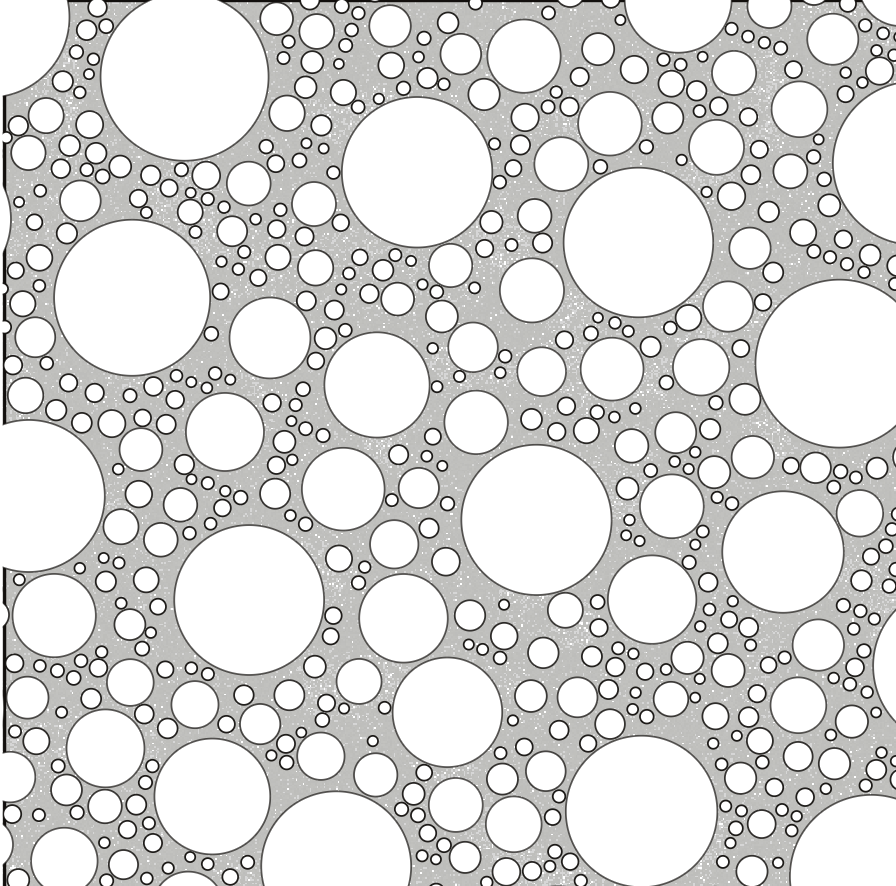
This pattern is drawn by a Shadertoy shader. Its source:

```glsl
// Packed white discs of many sizes with thin dark rims on a grainy grey ground.
// Six ever finer grids hold one jittered disc per cell; a disc is kept when it
// touches no kept disc of a coarser grid, which is tested only where needed.

#define SEED 23
#define LARGE_CELL 0.255   // cell of the coarsest grid
#define FILL_CELL 0.125    // cell of the first filling grid
#define CELL_SHRINK 0.63   // cell ratio between filling grids
#define GAP 0.0016         // least space between two discs
#define RIM 0.00098        // half width of the outline
#define TILT 0.38          // angle of the grids
#define GRAIN 512.0        // grains across the canvas

const int LAYERS = 6;
const vec3 PAPER = vec3(1.0);
const vec3 GROUND = vec3(0.75, 0.75, 0.74);
const vec3 LIGHT_GRAIN = vec3(0.84);
const vec3 INK = vec3(0.07, 0.06, 0.05);

// Integer hash: three values from 0 to 1
vec3 random3(ivec3 key) {
    uvec3 v = uvec3(key) * 1664525u + 1013904223u;
    v.x += v.y * v.z; v.y += v.z * v.x; v.z += v.x * v.y;
    v ^= v >> 16u;
    v.x += v.y * v.z; v.y += v.z * v.x; v.z += v.x * v.y;
    return vec3(v >> 8u) / 16777216.0;
}

float valueNoise(vec2 p) {
    ivec2 i = ivec2(floor(p));
    vec2 f = smoothstep(0.0, 1.0, fract(p));
    float a = random3(ivec3(i, SEED)).x;
    float b = random3(ivec3(i + ivec2(1, 0), SEED)).x;
    float c = random3(ivec3(i + ivec2(0, 1), SEED)).x;
    float d = random3(ivec3(i + ivec2(1, 1), SEED)).x;
    return mix(mix(a, b, f.x), mix(c, d, f.x), f.y);
}

float cellSize(int layer) {
    return layer == 0 ? LARGE_CELL : FILL_CELL * pow(CELL_SHRINK, float(layer - 1));
}

// Disc of one cell: centre, radius, layer; a negative radius marks an empty cell
vec4 candidate(int layer, ivec2 cell) {
    float size = cellSize(layer);
    vec3 h = random3(ivec3(cell, SEED + 31 * layer));
    float chance = fract(h.z * 61.0);
    float r = mix(0.28, 0.40, h.z) * size;
    if (layer == 0) r = chance < 0.62 ? mix(0.083, 0.094, h.z) : mix(0.057, 0.072, h.z);
    vec2 c = vec2(cell) * size + mix(vec2(r + GAP), vec2(size - r - GAP), h.xy);
    bool kept = layer == 0 || chance < mix(0.98, 0.62, float(layer - 1) / 4.0);
    return vec4(c, kept ? r : -1.0, layer);
}

bool touches(vec4 a, vec4 b) {
    return distance(a.xy, b.xy) < a.z + b.z + GAP;
}

// First cell and number of cells of a coarser layer that a disc reaches
ivec4 cellSpan(vec4 disc, int layer) {
    if (layer >= int(disc.w)) return ivec4(0);
    float size = cellSize(layer);
    ivec2 lo = ivec2(floor((disc.xy - disc.z - GAP) / size));
    ivec2 hi = ivec2(floor((disc.xy + disc.z + GAP) / size));
    return ivec4(lo, hi - lo + 1);
}

// Defines a test that a disc avoids all kept discs up to LAYER. Step -1 tests
// the disc itself against coarser layers, later steps its neighbours in LAYER.
#define CLEAR_TEST(NAME, LAYER, COARSER) bool NAME(vec4 d) { ivec4 s = cellSpan(d, LAYER); for (int n = -1; n < s.z * s.w; n++) { vec4 e = d; if (n >= 0) e = candidate(LAYER, s.xy + ivec2(n % s.z, n / s.z)); if (n < 0 || touches(d, e)) { if (COARSER(e) == (n >= 0)) return false; } } return true; }

bool alwaysClear(vec4 d) { return true; }
CLEAR_TEST(clearOf0, 0, alwaysClear)
CLEAR_TEST(clearOf1, 1, clearOf0)
CLEAR_TEST(clearOf2, 2, clearOf1)
CLEAR_TEST(clearOf3, 3, clearOf2)
CLEAR_TEST(clearOf4, 4, clearOf3)

// Grey ground with patches of lighter grains
vec3 groundColour(vec2 p) {
    vec3 h = random3(ivec3(ivec2(floor(p * GRAIN)), SEED + 900));
    float density = mix(0.07, 0.32, smoothstep(0.6, 0.9, valueNoise(p * 14.0)));
    vec3 light = h.z < 0.15 ? PAPER : LIGHT_GRAIN;
    return h.x < density ? light : GROUND + 0.02 * (h.y - 0.5);
}

void mainImage(out vec4 fragColor, in vec2 fragCoord) {
    float px = 1.0 / iResolution.x;
    vec2 p = fragCoord * px;
    vec2 q = mat2(cos(TILT), sin(TILT), -sin(TILT), cos(TILT)) * p;

    // Signed distance to the disc at this point, coarse layers first
    float d = 1.0, radius = 1.0;
    for (int k = 0; k < LAYERS && d > -RIM - px; k++) {
        vec4 disc = candidate(k, ivec2(floor(q / cellSize(k))));
        float dk = distance(q, disc.xy) - disc.z;
        if (dk < min(d, RIM + px)) {
            if (clearOf4(disc)) { d = dk; radius = disc.z; }
        }
    }

    // Fill and rim, darker on small discs
    float outside = clamp(0.5 + d / px, 0.0, 1.0);
    float rim = clamp(0.5 + (RIM - abs(d)) / px, 0.0, 1.0);
    vec3 col = mix(PAPER, groundColour(p), outside);
    col = mix(col, INK, rim * mix(0.95, 0.68, smoothstep(0.006, 0.03, radius)));

    // Dark top and left border between the discs, white margin at the left
    float top = iResolution.y * px - p.y;
    float border = 1.0 - smoothstep(0.002, 0.002 + px, min(top, abs(p.x - 0.005) + 0.0005));
    col = mix(col, INK, border * outside);
    col = mix(PAPER, col, smoothstep(0.003 - px, 0.003 + px, p.x));
    fragColor = vec4(col, 1.0);
}
```
